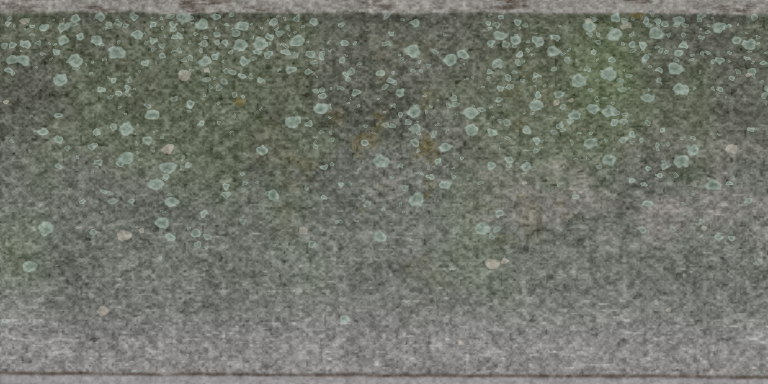
This texture is drawn by a WebGL 1 fragment shader. Its source:

```glsl
precision highp float;
uniform vec2 u_resolution;

#define LICHEN_CELL 0.046
#define SPECK_CELL 0.023
#define LICHEN_AMOUNT 0.85
#define GRAIN 1.0
#define TOP_EDGE 0.968
#define SEAM 0.028
#define LICHEN_RIM vec3(0.59, 0.65, 0.61)
#define LICHEN_CORE vec3(0.47, 0.53, 0.48)
#define MOSS vec3(0.39, 0.44, 0.33)
#define OCHRE vec3(0.47, 0.41, 0.24)
#define PEBBLE vec3(0.66, 0.64, 0.59)
#define SOIL vec3(0.31, 0.27, 0.24)

float hash(vec2 p) {
  return fract(sin(dot(p, vec2(127.1, 311.7))) * 43758.5453);
}

float noise(vec2 p) {
  vec2 i = floor(p), f = fract(p);
  f = f * f * (3.0 - 2.0 * f);
  return mix(mix(hash(i), hash(i + vec2(1.0, 0.0)), f.x),
             mix(hash(i + vec2(0.0, 1.0)), hash(i + 1.0), f.x), f.y);
}

float fbm(vec2 p) {
  float sum = 0.0, amp = 0.533;
  for (int k = 0; k < 4; k++) {
    sum += amp * noise(p);
    p = p * 2.03 + 17.3;
    amp *= 0.5;
  }
  return sum;
}

float blob(vec2 p, vec2 centre, vec2 size) {
  vec2 q = (p - centre) / size;
  return exp(-dot(q, q));
}

// Likelihood of lichen: clustered, thick near the top, none near the foot
float growth(vec2 p) {
  float height = smoothstep(0.24, 0.92, p.y);
  float cluster = smoothstep(0.34, 0.68, noise(p * 7.0 + 3.7));
  float patches = blob(p, vec2(0.5, 0.85), vec2(0.3, 0.25))
                + blob(p, vec2(1.6, 0.75), vec2(0.17, 0.28));
  return height * (0.12 + 0.65 * cluster + 0.4 * patches);
}

// Scattered rosettes: x is coverage, y runs from core to rim
vec2 rosettes(vec2 p, float cell, float seed, float base, float amount) {
  vec2 g = p / cell, id = floor(g), result = vec2(0.0);
  for (int j = -1; j <= 1; j++) {
    for (int i = -1; i <= 1; i++) {
      vec2 c = id + vec2(float(i), float(j));
      vec2 s = c + seed;
      vec2 centre = c + 0.5 + 0.7 * (vec2(hash(s), hash(s + 41.3)) - 0.5);
      float size = hash(s + 77.7);
      float radius = mix(0.18, 0.45, size * size);
      float d = length((g - centre) * vec2(0.87, 1.12)) / radius;
      float present = step(hash(s + 19.1), base + amount * growth(centre * cell));
      float cover = present * (1.0 - smoothstep(0.72, 1.08, d));
      if (cover > result.x) result = vec2(cover, smoothstep(0.1, 0.75, d));
    }
  }
  return result;
}

// Weathered wall tone from pale foot to dark top
vec3 wall(vec2 p) {
  float y = p.y + 0.1 * (fbm(p * vec2(3.0, 5.0)) - 0.5);
  vec3 c = mix(vec3(0.53, 0.525, 0.52), vec3(0.43, 0.447, 0.42), smoothstep(0.06, 0.3, y));
  c = mix(c, vec3(0.365, 0.375, 0.335), smoothstep(0.35, 0.8, y));
  c += 0.11 * (fbm(p * vec2(5.0, 7.0) + 9.0) - 0.5);
  float moss = smoothstep(0.45, 0.7, fbm(p * vec2(4.0, 3.0) + 31.0)) * 0.4;
  moss += 0.8 * blob(p, vec2(1.58, 0.84), vec2(0.11, 0.16));
  c = mix(c, MOSS, clamp(moss, 0.0, 0.8) * smoothstep(0.15, 0.35, p.y));
  float worn = smoothstep(0.45, 0.7, fbm(p * vec2(8.0, 11.0) + 5.0));
  float wornArea = blob(p, vec2(1.75, 0.48), vec2(0.6, 0.16));
  c = mix(c, vec3(0.54, 0.52, 0.5), 0.75 * worn * wornArea);
  float algae = smoothstep(0.58, 0.75, fbm(p * 16.0 + 61.0));
  return mix(c, OCHRE, 0.45 * algae * blob(p, vec2(1.1, 0.58), vec2(0.35, 0.22)));
}

void main() {
  vec2 p = gl_FragCoord.xy / u_resolution.y;
  vec3 color = wall(p);

  // Stone grain, pits and pale flecks
  float grain = 0.11 * (noise(p * 62.0) - 0.5) + 0.15 * (noise(p * vec2(115.0, 140.0)) - 0.5)
              + 0.09 * (noise(p * 235.0) - 0.5);
  float flecks = smoothstep(0.7, 0.95, noise(p * vec2(55.0, 120.0) + 8.0));
  float pits = smoothstep(0.8, 0.95, noise(p * 85.0 + 50.0));
  color += GRAIN * (grain + 0.1 * flecks * (1.0 - 0.6 * p.y) - 0.09 * pits);

  // Lichen with ragged edges, then rare ochre spots and pebbles
  vec2 ragged = p + 0.009 * (vec2(noise(p * 95.0), noise(p * 95.0 + 23.0)) - 0.5);
  vec2 specks = rosettes(ragged, SPECK_CELL, 5.0, 0.0, LICHEN_AMOUNT * 0.65);
  vec2 large = rosettes(ragged, LICHEN_CELL, 71.0, 0.0, LICHEN_AMOUNT);
  vec3 mottle = vec3(grain * 0.75);
  color = mix(color, mix(LICHEN_CORE, LICHEN_RIM, specks.y) + mottle, 0.65 * specks.x);
  color = mix(color, mix(LICHEN_CORE, LICHEN_RIM, large.y) + mottle, 0.85 * large.x);
  float ochre = rosettes(ragged, 0.05, 133.0, 0.012, 0.0).x;
  float pebbles = rosettes(ragged, 0.042, 211.0, 0.014, 0.0).x;
  color = mix(color, OCHRE + mottle, 0.6 * ochre * smoothstep(0.4, 0.6, p.y));
  color = mix(color, PEBBLE + mottle, 0.75 * pebbles);

  // Pale upper ledge with a shaded lip
  float rough = 0.012 * (fbm(p * vec2(14.0, 30.0)) - 0.5);
  float top = p.y + rough + 0.003 * p.x;
  color *= 1.0 - 0.12 * exp(-pow((top - TOP_EDGE + 0.012) / 0.01, 2.0));
  vec3 ledge = mix(vec3(0.56, 0.55, 0.53), SOIL, 0.65 * smoothstep(0.52, 0.75, fbm(p * vec2(12.0, 45.0))));
  color = mix(color, ledge + grain, smoothstep(-0.004, 0.006, top - TOP_EDGE));

  // Soil-filled seam and pavement at the foot
  float foot = p.y - SEAM + 0.005 * p.x + 0.5 * rough;
  vec3 pavement = vec3(0.59, 0.58, 0.585) + 0.6 * grain;
  color = mix(pavement, color, smoothstep(-0.006, 0.001, foot));
  float soil = exp(-pow(foot / 0.0055, 2.0)) * (0.5 + 0.5 * noise(p * vec2(30.0, 60.0)));
  color = mix(color, SOIL + 0.5 * grain, 0.85 * soil);

  gl_FragColor = vec4(clamp(color, 0.0, 1.0), 1.0);
}
```
